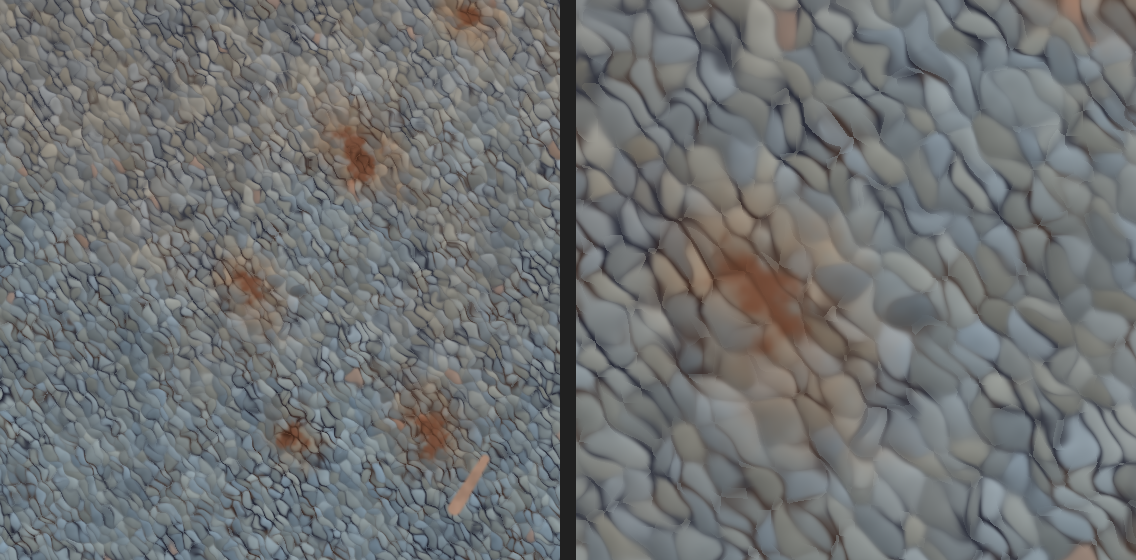
Left, the full canvas; right, a detail of the centre.
A Shadertoy shader for this texture:

```glsl
// Soft grey gravel: small slanted stones with broken dark gaps, rust stains, one twig.
// Stones are smoothed Voronoi cells in a rotated, stretched frame; gaps pool where
// three stones meet and run along the grain, with noise varying depth and tint.

const vec3 WARM_STONE = vec3(0.475, 0.470, 0.455);
const vec3 COOL_STONE = vec3(0.430, 0.478, 0.502);
const vec3 PEACH_STONE = vec3(0.580, 0.460, 0.400);
const vec3 GAP_BLUE = vec3(0.150, 0.160, 0.210);
const vec3 GAP_BROWN = vec3(0.265, 0.200, 0.170);
const vec3 RUST = vec3(0.450, 0.265, 0.180);
const vec3 TWIG = vec3(0.640, 0.520, 0.450);
const vec2 GRAIN_DIR = vec2(0.600, -0.800);
const vec2 STONES = vec2(43.0, 68.0);

float hash(vec2 p) {
    return fract(sin(dot(p, vec2(127.1, 311.7))) * 43758.5453);
}

float noise(vec2 p) {
    vec2 i = floor(p), f = fract(p);
    f = f * f * (3.0 - 2.0 * f);
    return mix(mix(hash(i), hash(i + vec2(1, 0)), f.x),
               mix(hash(i + vec2(0, 1)), hash(i + vec2(1, 1)), f.x), f.y);
}

float fbm(vec2 p) {
    return 0.55 * noise(p) + 0.30 * noise(p * 2.1 + 7.3) + 0.15 * noise(p * 4.3 + 3.1);
}

float segmentDistance(vec2 p, vec2 a, vec2 b) {
    vec2 ab = b - a;
    return length(p - a - ab * clamp(dot(p - a, ab) / dot(ab, ab), 0.0, 1.0));
}

// Colour of one stone from its cell and the local ground tint
vec3 stoneColor(vec2 cell, vec3 tint) {
    float value = hash(cell + 17.0) - 0.5;
    float hue = hash(cell + 41.0) - 0.5;
    vec3 color = tint * (1.0 + 0.27 * value) + hue * vec3(0.050, 0.010, -0.050);
    return mix(color, PEACH_STONE, 0.65 * step(0.985, hash(cell + 73.0)));
}

// Blended stone colour in rgb, strength of the gap in a
vec4 gravel(vec2 p, vec3 tint) {
    vec2 base = floor(p);
    vec3 near = vec3(9.0);
    vec2 first = vec2(0.0), next = vec2(0.0);
    vec3 sum = vec3(0.0);
    float total = 0.0;
    for (int y = -2; y <= 2; y++)
    for (int x = -2; x <= 2; x++) {
        vec2 cell = base + vec2(x, y);
        vec2 jitter = vec2(hash(cell), hash(cell + 5.7));
        vec2 toPoint = p - cell - 0.06 - 0.88 * jitter;
        float d = length(toPoint);
        if (d < near.x) {
            near = vec3(d, near.xy);
            next = first;
            first = toPoint;
        } else if (d < near.y) {
            near = vec3(near.x, d, near.y);
            next = toPoint;
        } else near.z = min(near.z, d);
        float weight = exp(-11.0 * d);
        float light = 1.0 + 0.22 * dot(toPoint, vec2(-0.4, 0.9));
        sum += weight * light * stoneColor(cell, tint);
        total += weight;
    }
    // Wide at junctions, narrow along edges, faint where an edge crosses the grain
    float edge = mix(near.y, near.z, 0.30) - near.x;
    float alongGrain = abs(normalize(first - next).y);
    float gap = exp(-14.0 * edge * edge) * mix(0.40, 1.0, smoothstep(0.1, 0.9, alongGrain));
    return vec4(sum / total, gap);
}

// Ragged stains scattered over the right half; x is the core, y the halo
vec2 rustStains(vec2 uv) {
    vec2 stain = vec2(0.0);
    float ragged = fbm(uv * 38.0) - 0.5;
    for (int i = 0; i < 5; i++) {
        float k = float(i);
        vec2 center = vec2(0.45 + 0.5 * fract(0.15 + 0.618 * k), fract(0.215 + 0.755 * k));
        float radius = 0.020 + 0.015 * hash(vec2(k, 2.0));
        vec2 q = uv - center;
        q = vec2(0.75 * dot(q, GRAIN_DIR), 1.15 * dot(q, GRAIN_DIR.yx * vec2(-1, 1)));
        float d = length(q) / radius + 2.2 * ragged;
        stain = max(stain, 1.0 - smoothstep(vec2(0.3, 0.6), vec2(1.2, 3.4), vec2(d)));
    }
    return stain;
}

void mainImage(out vec4 fragColor, in vec2 fragCoord) {
    vec2 uv = fragCoord / iResolution.y;

    // Ground tint: warm at the top, cool at the bottom, in uneven patches
    float warmth = smoothstep(0.10, 0.95, uv.y + 0.8 * (fbm(uv * 5.0) - 0.5));
    vec3 tint = mix(COOL_STONE, WARM_STONE, warmth);
    tint *= 0.94 + 0.24 * fbm(uv * 8.0 + 11.0);

    // Stones, elongated along the grain and bent by noise
    vec2 acrossDir = vec2(-GRAIN_DIR.y, GRAIN_DIR.x);
    vec2 grain = vec2(dot(uv, GRAIN_DIR), dot(uv, acrossDir));
    vec2 p = grain * STONES;
    p += 0.9 * (vec2(noise(uv * 50.0), noise(uv * 50.0 + 31.0)) - 0.5);
    vec4 stones = gravel(p, tint);
    vec2 rust = rustStains(uv);

    // Gaps of uneven depth, browner in patches and near the stains
    float depth = smoothstep(0.20, 0.80, noise(grain * vec2(34.0, 52.0) + 19.0));
    float region = smoothstep(0.25, 0.75, fbm(uv * 6.0 + 37.0));
    float gap = stones.a * mix(0.22, 1.15, depth) * mix(0.75, 1.0, region);
    gap = min(gap * mix(1.0, 0.80, warmth), 1.0);
    float brown = smoothstep(0.46, 0.68, fbm(uv * 24.0 + 53.0));
    vec3 gapColor = mix(GAP_BLUE, GAP_BROWN, max(0.85 * brown, rust.y));
    vec3 color = mix(stones.rgb, gapColor, gap);

    // Rust covers the stones, its halo only tints them
    color = mix(color, color * vec3(1.04, 0.90, 0.80), rust.y);
    color = mix(color, RUST * (1.0 - 0.45 * gap), 0.80 * rust.x);

    // A pale twig lying across the grain, thinner at its upper end
    float twig = segmentDistance(uv, vec2(0.812, 0.092), vec2(0.866, 0.180));
    twig += 0.004 * smoothstep(0.09, 0.19, uv.y);
    vec3 twigColor = TWIG * (0.90 + 0.15 * noise(uv * 60.0));
    color = mix(color, twigColor, 1.0 - smoothstep(0.008, 0.016, twig));

    // Faint soft mottling
    color += 0.025 * (noise(uv * 110.0) - 0.5);
    fragColor = vec4(color, 1.0);
}
```
